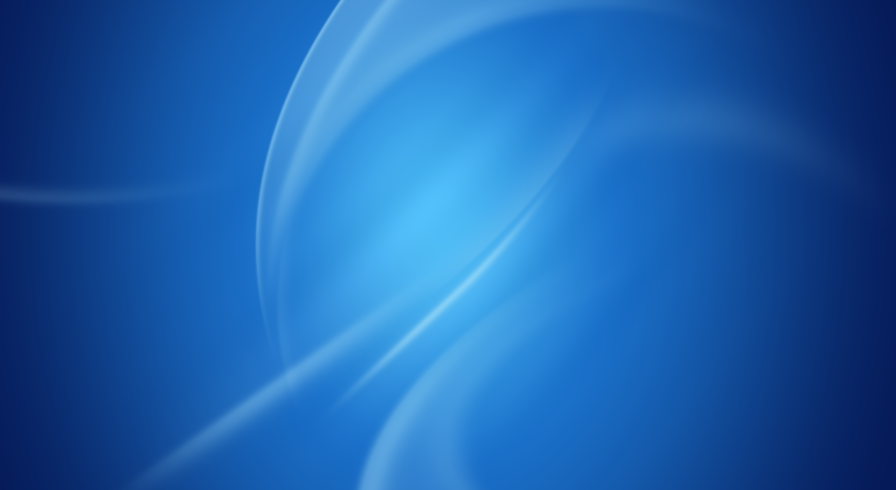
This background is drawn by a WebGL 1 fragment shader. Its source:

```glsl
precision highp float;
// Abstract blue backdrop: a bright core fading to navy, crossed by translucent
// arcs and silky light streaks. Each streak is a signed offset from a simple
// curve, shaped by a falloff that can be crisp on one side and soft on the other.

uniform vec2 u_resolution;

const float ASPECT = 1.829;
const vec2 GLOW_CENTER = vec2(0.893, 0.536);
const vec2 GLOW_SCALE = vec2(1.0, 0.75);
const vec3 CORE = vec3(0.30, 0.74, 0.97);
const vec3 MID = vec3(0.10, 0.44, 0.79);
const vec3 DEEP = vec3(0.02, 0.10, 0.34);
const vec3 PALE = vec3(0.62, 0.86, 0.97);
const vec2 ARC_CENTER = vec2(1.23, 0.30);
const float ARC_RADIUS = 0.695;
const float VEIL_STRENGTH = 0.36;
const float SILK_STRENGTH = 0.012;

// Gaussian falloff with separate widths below and above zero.
float ribbon(float d, float below, float above) {
  float t = d / (d < 0.0 ? below : above);
  return exp(-t * t);
}

// Fades in from a to b, then out from c to d.
float window(float x, float a, float b, float c, float d) {
  return smoothstep(a, b, x) * (1.0 - smoothstep(c, d, x));
}

// Parabola with its turning point at t0.
float bow(float t, float t0, float base, float bend) {
  return base + bend * (t - t0) * (t - t0);
}

vec3 background(vec2 p) {
  float d = length((p - GLOW_CENTER) * GLOW_SCALE);
  vec3 col = mix(CORE, MID, smoothstep(0.0, 0.42, d));
  return mix(col, DEEP, smoothstep(0.3, 1.05, d));
}

// Curved glass edge on the left, with a veil spreading along the top.
float lens(vec2 p) {
  float edge = p.x - bow(p.y, 0.5, 0.524, 0.69);
  float arc = length(p - ARC_CENTER) - ARC_RADIUS;
  float height = smoothstep(0.22, 1.0, p.y);
  float veil = smoothstep(-0.003, 0.003, edge) * smoothstep(-0.03, 0.03, arc);
  float light = VEIL_STRENGTH * veil * height * (1.0 - smoothstep(0.75, 1.5, p.x));

  light += 0.34 * ribbon(edge, 0.003, 0.007) * smoothstep(0.24, 0.6, p.y);
  float inner = p.x - bow(p.y, 0.38, 0.55, 0.64);
  light += 0.24 * ribbon(inner, 0.012, 0.022) * smoothstep(0.25, 0.75, p.y);
  float tail = p.x - bow(p.y, 0.38, 0.571, 0.83);
  light += 0.10 * ribbon(tail, 0.006, 0.018) * window(p.y, 0.13, 0.32, 0.4, 0.62);

  float along = window(p.x, 0.53, 0.68, 0.8, 1.65) * smoothstep(0.3, 0.6, p.y);
  return light + 0.17 * ribbon(arc, 0.014, 0.035) * along;
}

// Faint bands on the dark flanks.
float sideBands(vec2 p) {
  float right = p.y - bow(p.x, 1.40, 0.755, -1.0);
  float left = p.y - bow(p.x, 0.15, 0.595, 0.35);
  return 0.13 * ribbon(right, 0.05, 0.06) * window(p.x, 1.08, 1.3, 1.4, 1.9)
       + 0.17 * ribbon(left, 0.014, 0.02) * (1.0 - smoothstep(0.0, 0.54, p.x));
}

// Diagonal streaks through the center.
float streaks(vec2 p) {
  // Long streak: straight lower part and upswept upper part.
  float low = p.y - 0.302 - 0.70 * (p.x - 0.69);
  float light = 0.34 * ribbon(low, 0.035, 0.016) * window(p.x, 0.18, 0.55, 0.62, 0.95);
  light += 0.09 * ribbon(low, 0.05, 0.16) * window(p.x, 0.25, 0.65, 0.75, 1.05);
  float drop = 0.95 - p.y;
  float high = 1.28 - 0.25 * drop - 0.87 * drop * drop - p.x;
  light += 0.22 * ribbon(high, 0.008, 0.05) * window(p.y, 0.36, 0.5, 0.56, 0.9);

  // Brightest thin streak.
  float lift = max(p.x - 0.93, 0.0);
  float thin = p.y - 0.31 - 0.93 * (p.x - 0.833) - lift * lift;
  light += 0.58 * ribbon(thin, 0.014, 0.011) * window(p.x, 0.64, 0.88, 0.95, 1.17);
  light += 0.10 * ribbon(thin, 0.05, 0.03) * window(p.x, 0.66, 0.85, 0.95, 1.2);

  // Lower curl: bright rim and a pale sheet that ends at a rounded pocket.
  float rim = p.x - 0.743 - 0.2 * p.y - 1.5 * p.y * p.y;
  float pocket = bow(p.y, 0.1, 0.95, 3.0) - p.x;
  float rise = 1.0 - smoothstep(0.12, 0.5, p.y);
  light += 0.42 * ribbon(rim, 0.014, 0.045) * rise;
  light += 0.15 * smoothstep(-0.01, 0.03, rim) * smoothstep(-0.03, 0.05, pocket) * rise;
  light += 0.09 * ribbon(pocket - 0.04, 0.035, 0.05) * rise;
  return light;
}

// Broad layered sines along the diagonal, strongest near the core.
float silk(vec2 p) {
  float across = p.y - 0.65 * p.x - 0.25 * p.x * p.x;
  float waves = sin(across * 24.0) + 0.6 * sin(across * 43.0 + p.x * 3.0);
  return SILK_STRENGTH * waves * ribbon(length(p - GLOW_CENTER), 1.0, 0.4);
}

void main() {
  vec2 p = gl_FragCoord.xy / u_resolution * vec2(ASPECT, 1.0);
  float light = lens(p) + sideBands(p) + streaks(p);
  vec3 col = mix(background(p), PALE, clamp(light, 0.0, 0.9));
  gl_FragColor = vec4(clamp(col + silk(p), 0.0, 1.0), 1.0);
}
```
